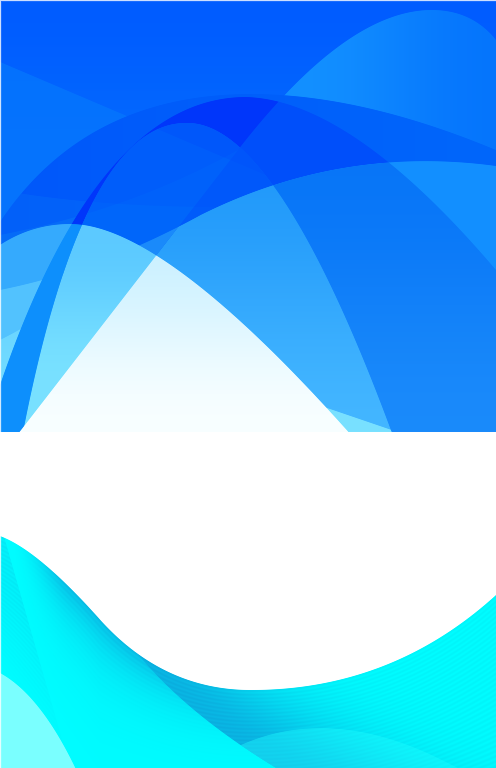
Give the GLSL for this background, as a WebGL 1 fragment shader.

```glsl
precision highp float;
// Overlapping translucent blue arches above a white gap and a folded cyan wave.
uniform vec2 u_resolution;

// Layout: page units run right and down from the top left corner
const vec2 PAGE = vec2(4.94, 7.68);
const float PANEL_BOTTOM = 4.32;
const float MARGIN = 0.012;
const float STRIPE_FREQ = 165.0;
const float STRIPE_DEPTH = 0.03;
const float SHADOW_FADE = 0.8;

// Panel colours
const vec3 ROYAL = vec3(0.0, 0.36, 1.0);
const vec3 AZURE = vec3(0.02, 0.46, 0.99);
const vec3 BRIGHT = vec3(0.07, 0.56, 1.0);
const vec3 COBALT = vec3(0.0, 0.34, 0.98);
const vec3 BAND = vec3(0.0, 0.40, 0.98);
const vec3 INDIGO = vec3(0.0, 0.21, 0.98);
const vec3 DEEP = vec3(0.0, 0.31, 0.98);
const vec3 OCEAN = vec3(0.03, 0.46, 0.97);
const vec3 OCEAN_LOW = vec3(0.10, 0.54, 0.98);
const vec3 SKY = vec3(0.13, 0.60, 0.98);
const vec3 SKY_LOW = vec3(0.26, 0.71, 1.0);
const vec3 PALE = vec3(0.36, 0.79, 1.0);
const vec3 PALE_LOW = vec3(0.47, 0.88, 1.0);
const vec3 RIBBON = vec3(0.05, 0.56, 0.99);
const vec3 ICE = vec3(0.79, 0.94, 1.0);
const vec3 FROST = vec3(0.97, 0.995, 1.0);
const vec3 WHITE = vec3(1.0);

// Wave colours
const vec3 CYAN = vec3(0.0, 0.99, 1.0);
const vec3 TEAL = vec3(0.04, 0.68, 0.88);
const vec3 MINT = vec3(0.48, 1.0, 1.0);

vec2 q;       // current point in page units
float blur;   // half width of a smoothed edge

// Signed distance below a quadratic curve running left to right;
// the ends continue along their tangents.
float below(vec2 a, vec2 b, vec2 c) {
  vec2 v = b - a, w = c - 2.0 * b + a;
  float dx = q.x - a.x;
  float t = dx / (v.x + sqrt(max(v.x * v.x + w.x * dx, 0.0)));
  t = clamp(t, 0.0, 1.0);
  vec2 p = a + t * (2.0 * v + t * w);
  vec2 tangent = v + t * w;
  float slope = tangent.y / tangent.x;
  return (q.y - p.y - slope * (q.x - p.x)) / sqrt(1.0 + slope * slope);
}

float belowLine(vec2 a, vec2 b) { return below(a, 0.5 * (a + b), b); }

// Arch with a level apex; l and r are the handles of its two halves
float arch(vec2 a, vec2 l, vec2 apex, vec2 r, vec2 c) {
  return min(below(a, l, apex), below(apex, r, c));
}

float cover(float d) { return smoothstep(-blur, blur, d); }

vec3 archPanel() {
  // Shape coverage
  float wide = cover(arch(vec2(0.0, 2.22), vec2(0.85, 0.94), vec2(2.5, 0.94), vec2(3.6, 0.94), vec2(4.94, 1.5)));
  float tall = cover(arch(vec2(0.0, 3.85), vec2(0.98, 0.97), vec2(2.45, 0.97), vec2(3.5, 1.0), vec2(4.94, 2.7)));
  float narrow = cover(arch(vec2(0.23, 4.32), vec2(0.83, 1.23), vec2(1.85, 1.23), vec2(2.75, 1.2), vec2(3.9, 4.32)));
  float low = cover(arch(vec2(0.0, 2.45), vec2(0.32, 2.24), vec2(0.7, 2.24), vec2(1.62, 2.24), vec2(3.47, 4.32)));
  float right = cover(arch(vec2(2.37, 1.5), vec2(3.45, 0.1), vec2(4.3, 0.1), vec2(4.7, 0.1), vec2(4.94, 0.4)));
  float sweep = cover(q.x < 2.0 ? below(vec2(0.0, 2.9), vec2(1.0, 2.7), vec2(2.0, 2.15))
                                : below(vec2(2.0, 2.15), vec2(3.4, 1.45), vec2(4.94, 1.66)));
  float ray = cover(belowLine(vec2(0.0, 0.62), vec2(2.9, 1.86)));
  float veil = cover(below(vec2(0.0, 2.35), vec2(1.3, 2.1), vec2(2.37, 1.5)));
  float haze = cover(below(vec2(0.0, 1.9), vec2(1.0, 2.08), vec2(2.35, 2.07)));
  float glint = cover(below(vec2(0.0, 3.4), vec2(0.6, 3.1), vec2(1.3, 2.5)));
  float sliver = cover(belowLine(vec2(3.17, 4.05), vec2(3.9, 4.3)));
  float depth = smoothstep(1.6, PANEL_BOTTOM, q.y);

  // Backdrop and upper arches
  vec3 col = mix(ROYAL, AZURE, 0.5 * smoothstep(0.0, 1.6, q.y));
  col = mix(col, AZURE, 0.8 * ray);
  col = mix(col, mix(AZURE, BRIGHT, smoothstep(4.9, 3.0, q.x)), right);
  col = mix(col, mix(COBALT, BAND, q.x / PAGE.x), wide);
  col = mix(col, OCEAN, wide * (1.0 - right) * (0.35 * veil + 0.3 * haze));
  col = mix(col, BRIGHT, sweep * right);

  // Crossing arches
  col = mix(col, mix(INDIGO, DEEP, right), tall * (1.0 - narrow) * (1.0 - sweep * right));
  col = mix(col, mix(OCEAN, OCEAN_LOW, depth), tall * sweep * right);
  vec3 core = mix(COBALT, BAND, 0.4 * ray + 0.3 * veil + 0.3 * haze);
  col = mix(col, mix(core, DEEP, 0.5 * right), narrow * (1.0 - sweep));
  col = mix(col, mix(SKY, SKY_LOW, depth), narrow * sweep * right);
  col = mix(col, OCEAN_LOW, narrow * sweep * (1.0 - right));
  col = mix(col, PALE_LOW, narrow * sliver);

  // Pale foreground arch with the ribbon crossing it
  vec3 glow = mix(ICE, FROST, smoothstep(2.3, 4.3, q.y));
  vec3 pale = mix(PALE, PALE_LOW, smoothstep(2.4, 3.8, q.y));
  vec3 leftSide = mix(mix(SKY, SKY_LOW, 0.6), PALE, 0.75 * sweep);
  leftSide = mix(leftSide, pale, max(0.8 * glint, narrow));
  leftSide = mix(leftSide, RIBBON, tall * (1.0 - narrow));
  return mix(col, mix(leftSide, glow, right), low);
}

vec3 wave(vec3 ground) {
  // Crest in three joined curves
  float crest = q.x < 1.0 ? below(vec2(0.0, 5.36), vec2(0.38, 5.5), vec2(1.0, 6.2))
              : q.x < 2.5 ? below(vec2(1.0, 6.2), vec2(1.63, 6.9), vec2(2.5, 6.9))
                          : below(vec2(2.5, 6.9), vec2(3.9, 6.9), vec2(4.94, 5.95));
  float fold = -below(vec2(1.3, 6.45), vec2(1.8, 7.1), vec2(2.75, 7.68));
  float behind = cover(fold);

  // Shading on both sides of the fold, with fine contour lines
  float edgeShade = exp(-4.2 * max(crest, 0.0)) * smoothstep(0.1, 0.7, q.x);
  float foldShade = exp(-pow(max(fold, 0.0) / SHADOW_FADE, 2.0) * 1.4);
  float shade = mix(0.75 * edgeShade, 0.9 * foldShade, behind);
  vec3 col = mix(CYAN, TEAL, shade);
  float facet = cover(belowLine(vec2(0.05, 5.4), vec2(0.42, 6.7))) * smoothstep(1.4, 0.2, crest);
  col = mix(col, TEAL, 0.15 * facet * (1.0 - behind));
  float lines = 0.5 + 0.5 * sin(STRIPE_FREQ * crest);
  col -= vec3(0.0, 1.0, 0.7) * STRIPE_DEPTH * lines * max(behind, max(edgeShade, facet));

  // Light overlays along the bottom
  float hill = cover(below(vec2(2.4, 7.45), vec2(3.3, 7.05), vec2(4.4, 7.6)));
  col = mix(col, mix(CYAN, MINT, 0.25), 0.4 * hill * behind);
  col = mix(col, MINT, cover(below(vec2(0.0, 6.73), vec2(0.4, 6.95), vec2(0.75, 7.68))));
  return mix(ground, col, cover(crest));
}

void main() {
  vec2 uv = gl_FragCoord.xy / u_resolution;
  q = vec2(uv.x, 1.0 - uv.y) * PAGE;
  blur = 0.55 * PAGE.y / u_resolution.y;
  vec3 col = mix(archPanel(), WHITE, cover(q.y - PANEL_BOTTOM));
  col = wave(col);
  // Hairline margin at the top and left
  col = mix(col, WHITE, 0.8 * cover(MARGIN - min(q.x, q.y)));
  gl_FragColor = vec4(col, 1.0);
}
```
